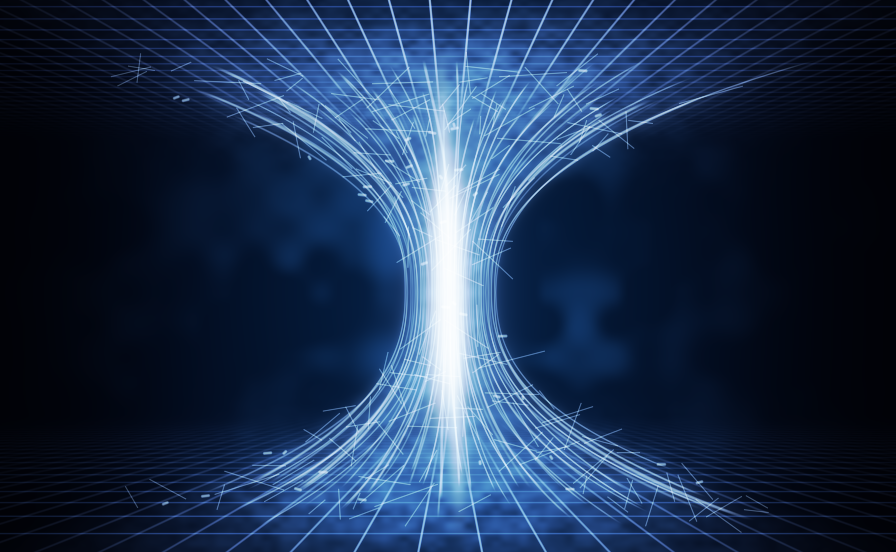
This background is drawn by a Shadertoy shader. Its source:

```glsl
// A glowing hourglass funnel of light strands joining a grid ceiling to a grid floor.
// Strands scale one flared profile; random segments form a web around it,
// over perspective grids, soft noise clouds and a white-hot core.

float hash(float n) { return fract(sin(n * 127.1) * 4375.85); }

float valueNoise(vec2 p) {
    vec2 i = floor(p), f = fract(p);
    f = f * f * (3.0 - 2.0 * f);
    float n = i.x + i.y * 57.0;
    return mix(mix(hash(n), hash(n + 1.0), f.x),
               mix(hash(n + 57.0), hash(n + 58.0), f.x), f.y);
}

// Half-width of the funnel at vertical distance d from the waist
float funnelRadius(float d) { return 0.08 + 5.3 * pow(d, 2.45); }

float stroke(float dist, float width, float px) {
    return 1.0 - smoothstep(max(width - px, 0.0), width + px, dist);
}

float segmentDistance(vec2 p, vec2 a, vec2 b) {
    vec2 pa = p - a, ba = b - a;
    return length(pa - ba * clamp(dot(pa, ba) / dot(ba, ba), 0.0, 1.0));
}

// Perspective plane: x = rays toward the horizon, y = cross lines
vec2 planeGrid(float x, float depth, float spacing, float rows, float px) {
    float dy = max(depth, 0.02);
    float ray = abs(fract(x / (spacing * dy)) - 0.5) * spacing * dy;
    ray /= sqrt(1.0 + x * x / (dy * dy));
    float row = abs(fract(rows / dy) - 0.5) * dy * dy / rows;
    return vec2(stroke(ray, 0.0015, px), stroke(row, 0.0007, px));
}

void mainImage(out vec4 fragColor, in vec2 fragCoord) {
    float px = 1.0 / iResolution.y;
    // Origin on the funnel axis at the waist; one unit is the canvas height
    vec2 p = (fragCoord - 0.5 * iResolution.xy) * px - vec2(0.004, -0.03);
    float x = p.x, y = p.y, d = abs(y);
    float radius = funnelRadius(d);

    // Dark backdrop with soft teal clouds on both sides of the waist
    float haze = exp(-4.5 * x * x - 2.5 * y * y);
    float cloud = 0.6 * valueNoise(p * 8.0 + 20.0) + 0.4 * valueNoise(p * 17.0 + 40.0);
    vec3 col = mix(vec3(0.004, 0.012, 0.055), vec3(0.02, 0.12, 0.26), haze);
    col += vec3(0.07, 0.16, 0.27) * smoothstep(0.4, 0.85, cloud) * exp(-6.0 * x * x - 9.0 * y * y);

    // Ceiling and floor grids, brightest near the axis
    float ceiling = smoothstep(0.27, 0.48, y);
    vec2 top = planeGrid(x, y - 0.13, 0.185, 6.4, px);
    col += vec3(0.4, 0.48, 0.72) * top.x * ceiling * (0.22 + 1.3 * exp(-8.0 * x * x));
    col += vec3(0.10, 0.15, 0.30) * top.y * ceiling;
    float ground = smoothstep(0.22, 0.44, -y);
    vec2 base = planeGrid(x, -y - 0.17, 0.385, 2.0, px);
    col += vec3(0.35, 0.45, 0.7) * base.x * ground * (0.25 + 1.1 * exp(-8.0 * x * x));
    col += vec3(0.13, 0.21, 0.38) * base.y * ground;

    // Luminous discs at the two rims and light held inside the funnel
    vec2 upper = (p - vec2(0.0, 0.38)) / vec2(0.36, 0.10);
    vec2 lower = (p - vec2(0.0, -0.36)) / vec2(0.33, 0.10);
    float grain = 0.45 + 0.6 * valueNoise(p * vec2(24.0, 40.0) + 90.0)
                + 0.4 * valueNoise(p * vec2(60.0, 90.0) + 30.0);
    col += vec3(0.17, 0.26, 0.42) * exp(-dot(upper, upper)) * grain;
    col += vec3(0.13, 0.23, 0.40) * exp(-dot(lower, lower)) * grain;
    float inside = 1.0 - smoothstep(0.3, 1.15, abs(x) / radius);
    col += vec3(0.15, 0.24, 0.40) * inside * exp(-6.0 * y * y) * grain;

    // Strands of varied flare, each ending at its own height
    float glow = 0.0;
    for (int i = 0; i < 46; i++) {
        float n = float(i), seed = n + (y > 0.0 ? 61.0 : 17.0);
        float s = ((n + hash(n + 3.0)) / 46.0 - 0.5) * 2.0;
        float flare = 5.3 * (0.7 + 0.35 * hash(seed + 90.0));
        float end = 0.31 + 0.11 * hash(seed);
        float slope = s * flare * 2.45 * pow(d, 1.45);
        float strandX = s * (0.085 + flare * pow(d, 2.45)) + 0.006 * sin(y * 11.0 + n * 2.4) * d * 4.0;
        float dist = abs(x - strandX) / sqrt(1.0 + slope * slope);
        float width = 0.0004 + 0.0020 * pow(hash(n + 8.0), 2.0) * smoothstep(0.05, 0.3, d);
        float alive = 1.0 - smoothstep(end - 0.02, end + 0.005, d);
        float power = (0.25 + 0.65 * hash(n + 31.0)) * mix(0.6, 1.0, smoothstep(0.0, 0.2, d));
        glow += power * alive * (stroke(dist, width, px) + 0.08 * exp(-dist * 110.0));
    }
    col += vec3(0.53, 0.64, 0.82) * glow;

    // Dense web of faint filaments, with short bright dashes among them
    float web = 0.0;
    for (int i = 0; i < 230; i++) {
        float n = float(i) * 1.37 + 5.0;
        float h = 0.41 * pow(hash(n), 0.55);
        float s = (hash(n + 11.3) - 0.5) * 2.3;
        vec2 center = vec2(s * funnelRadius(h) * 0.92, hash(n + 23.7) < 0.5 ? -h : h);
        float angle = 6.28318 * hash(n + 37.1);
        bool dash = i % 6 == 0;
        float reach = dash ? 0.006 : 0.02 + 0.045 * hash(n + 43.9);
        vec2 arm = reach * vec2(cos(angle), (dash ? 0.3 : 0.7) * sin(angle));
        float dist = segmentDistance(p, center - arm, center + arm);
        web += stroke(dist, dash ? 0.0022 : 0.0003, px) * (dash ? 0.7 : 0.42);
    }
    col += vec3(0.6, 0.73, 0.88) * web;

    // White core: a tall blaze at the waist with thinner beams above and below
    float halo = exp(-pow(abs(x) / 0.06, 1.5) - pow(d / 0.30, 4.0));
    float core = exp(-pow(abs(x + 0.004) / 0.029, 2.4) - pow(d / 0.20, 4.0));
    float beam = exp(-pow(abs(x + 0.04 * y) / 0.014, 2.0) - pow(d / 0.36, 6.0));
    col += vec3(0.30, 0.42, 0.65) * halo + vec3(0.5, 0.58, 0.66) * beam;
    col += vec3(1.3) * core;

    // Darken the far sides and roll highlights off softly toward white
    col *= 1.0 - 0.6 * smoothstep(0.4, 0.85, abs(x));
    col = mix(col, 1.0 - exp(-1.6 * col), smoothstep(0.3, 1.0, col));
    fragColor = vec4(clamp(col, 0.0, 1.0), 1.0);
}
```
